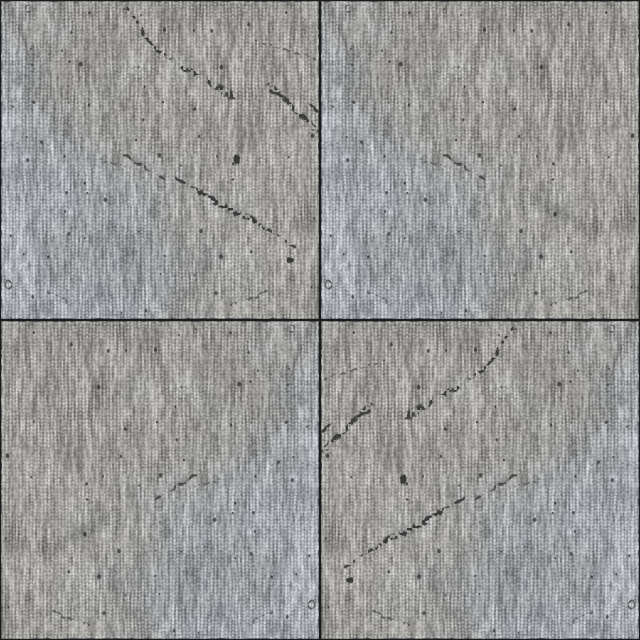
Reproduce this texture procedurally as a three.js fragment shader.

```glsl
varying vec2 vUv;

const float TILES = 2.0;
const float THREADS = 92.0;
const float GROUT_HALF_WIDTH = 0.0042;
const float TAU = 6.2831853;
const vec3 WARM_GREY = vec3(0.612, 0.605, 0.59);
const vec3 COOL_GREY = vec3(0.602, 0.618, 0.635);
const vec3 GROUT = vec3(0.095, 0.105, 0.115);
const vec3 SCUFF = vec3(0.17, 0.17, 0.17);

float hash(vec2 p) {
  vec3 q = fract(vec3(p.xyx) * 0.1031);
  q += dot(q, q.yzx + 33.33);
  return fract((q.x + q.y) * q.z);
}

float noise(vec2 p) {
  vec2 i = floor(p);
  vec2 f = fract(p);
  f = f * f * (3.0 - 2.0 * f);
  return mix(mix(hash(i), hash(i + vec2(1.0, 0.0)), f.x),
             mix(hash(i + vec2(0.0, 1.0)), hash(i + vec2(1.0, 1.0)), f.x), f.y);
}

float fbm(vec2 p) {
  float sum = 0.0;
  float gain = 0.5;
  for (int i = 0; i < 4; i++) {
    sum += gain * noise(p);
    p = p * 2.03 + 17.0;
    gain *= 0.5;
  }
  return sum / 0.9375;
}

float segment(vec2 p, vec2 a, vec2 b) {
  vec2 ab = b - a;
  return length(p - a - ab * clamp(dot(p - a, ab) / dot(ab, ab), 0.0, 1.0));
}

// Broken line with a wandering path; cover is the share left unbroken
float scratch(vec2 p, vec2 a, vec2 b, float width, float cover) {
  vec2 wander = vec2(noise(p * 45.0), noise(p * 45.0 + 50.0)) - 0.5;
  float d = segment(p + wander * 0.012, a, b);
  float broken = smoothstep(0.85 - cover, 1.1 - cover, noise(p * 130.0 + 9.0));
  return (1.0 - smoothstep(width * 0.4, width + 0.0025, d)) * broken;
}

float spot(vec2 p, vec2 center, vec2 radius) {
  vec2 q = (p - center) / radius;
  float ragged = 0.5 * (noise(p * 150.0) - 0.5);
  return 1.0 - smoothstep(0.65, 1.2, length(q) + ragged);
}

float softBlot(vec2 p, vec2 center, float radius) {
  vec2 q = (p - center) / radius;
  return exp(-dot(q, q));
}

float ring(vec2 p, vec2 center, float radius) {
  float d = abs(length(p - center) - radius + 0.01 * (noise(p * 70.0) - 0.5));
  return (1.0 - smoothstep(0.001, 0.005, d)) * smoothstep(0.25, 0.65, noise(p * 90.0));
}

// One randomly placed pit in some cells, more of them towards the left
float pits(vec2 p, float cells, float density) {
  vec2 id = floor(p * cells);
  vec2 center = 0.2 + 0.6 * vec2(hash(id + 11.0), hash(id + 37.0));
  float radius = mix(0.025, 0.11, pow(hash(id + 71.0), 2.0));
  float present = step(hash(id + 5.0), density * mix(1.5, 0.6, p.x));
  float d = length((fract(p * cells) - center) * vec2(1.0, 0.8));
  return present * (1.0 - smoothstep(radius * 0.5, radius + 0.045, d));
}

float weave(vec2 p, float threads) {
  float x = p.x * threads + 0.5 * (noise(p * vec2(35.0, 12.0)) - 0.5);
  float y = p.y * threads + 0.5 * (noise(p * vec2(40.0, 30.0) + 8.0) - 0.5);
  float warp = cos(TAU * x);
  float weft = cos(TAU * y + 0.9 * cos(TAU * x * 0.5));
  return (0.055 * warp + 0.038 * weft) * mix(0.55, 1.4, noise(p * 22.0));
}

float streaks(vec2 p) {
  float fine = noise(p * vec2(150.0, 24.0)) - 0.5;
  float broad = noise(p * vec2(70.0, 9.0) + 31.0) - 0.5;
  float grain = noise(p * vec2(190.0, 130.0) + 63.0) - 0.5;
  return 0.2 * fine + 0.1 * broad + 0.16 * grain;
}

// Marks shared by every tile
float commonMarks(vec2 p) {
  float m = 0.85 * scratch(p, vec2(0.39, 0.515), vec2(0.52, 0.435), 0.004, 0.4);
  m = max(m, 0.5 * scratch(p, vec2(0.24, 0.53), vec2(0.39, 0.48), 0.003, 0.3));
  m = max(m, 0.6 * scratch(p, vec2(0.72, 0.045), vec2(0.84, 0.09), 0.004, 0.35));
  m = max(m, 0.6 * scratch(p, vec2(0.15, 0.09), vec2(0.21, 0.055), 0.004, 0.4));
  m = max(m, 0.75 * ring(p, vec2(0.025, 0.11), 0.013));
  m = max(m, 0.65 * ring(p, vec2(0.09, 0.975), 0.011));
  return max(m, 0.85 * max(pits(p, 17.0, 0.2), pits(p + 3.0, 29.0, 0.08)));
}

// Heavy scuffs found on the worn tiles
float heavyMarks(vec2 p) {
  float m = scratch(p, vec2(0.40, 0.97), vec2(0.49, 0.84), 0.0045, 0.5);
  m = max(m, scratch(p, vec2(0.49, 0.84), vec2(0.70, 0.715), 0.006, 0.38));
  m = max(m, 0.9 * scratch(p, vec2(0.69, 0.72), vec2(0.72, 0.705), 0.018, 0.5));
  m = max(m, 0.6 * scratch(p, vec2(0.80, 0.87), vec2(0.985, 0.815), 0.003, 0.4));
  m = max(m, 0.95 * scratch(p, vec2(0.84, 0.73), vec2(0.99, 0.595), 0.009, 0.48));
  m = max(m, scratch(p, vec2(0.97, 0.67), vec2(0.995, 0.65), 0.004, 0.6));
  m = max(m, 0.9 * scratch(p, vec2(0.535, 0.455), vec2(0.925, 0.23), 0.005, 0.5));
  m = max(m, scratch(p, vec2(0.63, 0.395), vec2(0.80, 0.305), 0.011, 0.48));
  m = max(m, spot(p, vec2(0.74, 0.503), vec2(0.011, 0.018)));
  return max(m, spot(p, vec2(0.908, 0.187), vec2(0.013, 0.009)));
}

void main() {
  vec2 tile = min(floor(vUv * TILES), TILES - 1.0);
  vec2 p = vUv * TILES - tile;
  float worn = mod(tile.x + tile.y, 2.0);
  float edge = min(min(p.x, 1.0 - p.x), min(p.y, 1.0 - p.y));
  p.x = mix(1.0 - p.x, p.x, mod(tile.y, 2.0));

  // Stained woven surface
  float clouds = fbm(p * 5.0);
  float coolness = smoothstep(0.25, 0.8, 0.9 - 0.65 * p.x - 0.35 * p.y + 0.5 * (clouds - 0.5));
  vec3 color = mix(WARM_GREY, COOL_GREY, coolness);
  float smudge = exp(-pow(segment(p, vec2(0.66, 0.38), vec2(0.86, 0.28)) / 0.03, 2.0));
  smudge += 0.6 * softBlot(p, vec2(0.68, 0.75), 0.07);
  float shade = 0.11 * (clouds - 0.5) - 0.04 * softBlot(p, vec2(0.43, 0.22), 0.13);
  shade += 0.035 * softBlot(p, vec2(0.05, 0.25), 0.2) - 0.07 * smudge * (1.0 - worn);
  color += shade + weave(p, THREADS) + streaks(p);

  // Scuffs and pits
  float marks = max(commonMarks(p), heavyMarks(p) * worn);
  color = mix(color, SCUFF, 0.88 * marks);

  // Worn rim and grout
  color += 0.05 * (1.0 - smoothstep(0.004, 0.014, edge)) * noise(p * 60.0);
  float rim = edge + 0.0025 * (noise(p * 80.0) - 0.5);
  color = mix(GROUT, color, smoothstep(GROUT_HALF_WIDTH - 0.002, GROUT_HALF_WIDTH + 0.002, rim));
  gl_FragColor = vec4(clamp(color, 0.0, 1.0), 1.0);
}
```
